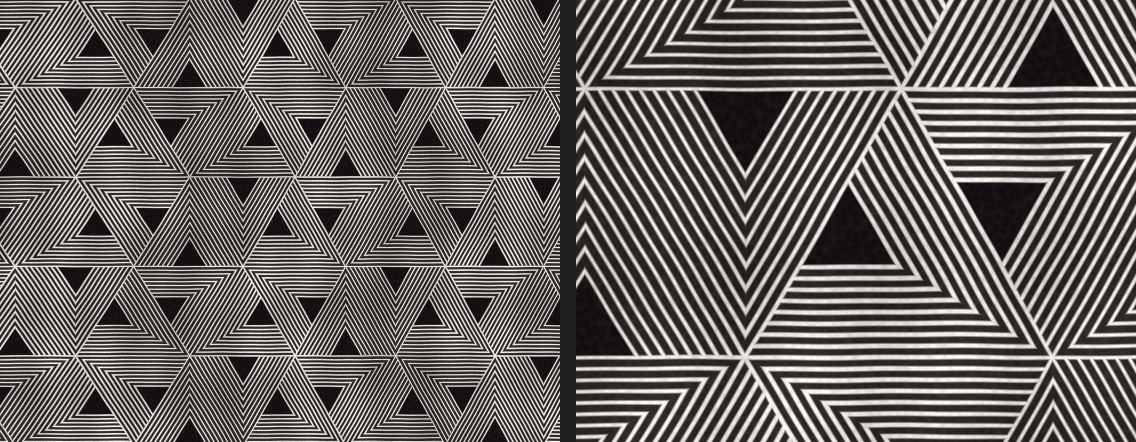
Left, the full canvas; right, a detail of the centre.
Give the GLSL for this pattern, as a WebGL 2 fragment shader.

```glsl
#version 300 es
precision highp float;
// A woven rug of triangles, five rows deep and about five sides wide.
// Each triangle has two edges echoed inward as nested chevrons, around a
// solid triangle on its third, open edge; the open edge turns in threes.

uniform vec2 u_resolution;
out vec4 fragColor;

const float ROWS = 4.943;       // triangle rows down the canvas
const float LINES = 8.0;        // chevrons between an edge and the solid
const float SOLID_AT = 0.338;   // share of the height where the solid starts
const float HALF_LINE = 0.185;  // half line width, in line spacings

const vec3 WOOL = vec3(0.91, 0.89, 0.87);
const vec3 GROUND = vec3(0.165, 0.145, 0.135);
const vec3 SOLID = vec3(0.085, 0.068, 0.078);

vec2 hash2(vec2 p) {
  vec3 q = fract(p.xyx * vec3(0.1031, 0.1030, 0.0973));
  q += dot(q, q.yzx + 33.33);
  return fract((q.xx + q.yz) * q.zy);
}

// Distance to the nearest scattered point
float cellular(vec2 p) {
  vec2 cell = floor(p);
  float nearest = 2.0;
  for (int j = -1; j <= 1; j++) {
    for (int i = -1; i <= 1; i++) {
      vec2 c = cell + vec2(i, j);
      nearest = min(nearest, distance(p, c + hash2(c)));
    }
  }
  return nearest;
}

// Slow unevenness of a hand-drawn line
vec2 wobble(vec2 p) {
  return vec2(sin(p.y * 9.0 + sin(p.x * 5.0)) + 0.5 * sin(p.y * 23.0 + p.x * 7.0),
              sin(p.x * 8.0 + sin(p.y * 4.0)) + 0.5 * sin(p.x * 21.0 - p.y * 6.0));
}

// Canvas to lattice: x counts sides, narrowing to the right; y counts rows down
vec2 toLattice(vec2 uv) {
  float side = (0.2109 - sqrt(0.0445 - 0.01772 * (uv.x - 0.026))) / 0.00886;
  side -= 0.027 * sin(side * 1.257);
  return vec2(side, (1.0 - uv.y) * ROWS + 0.02);
}

// Distances to the left, right and level edges; w is the open edge's kind
vec4 triangleEdges(vec2 p) {
  float row = floor(p.y);
  float f = p.y - row;
  float evenRow = 1.0 - mod(row, 2.0);
  float s = p.x - 0.5 * evenRow;
  float rising = s + 0.5 * f;
  float falling = s - 0.5 * f;
  float a = floor(rising);
  bool pointsUp = floor(falling) < a;
  vec3 d = pointsUp ? vec3(rising - a, a - falling, 1.0 - f)
                    : vec3(falling - a, a + 1.0 - rising, f);
  return vec4(d, mod(a + 2.0 * evenRow, 3.0));
}

// Distance to the nearer of the two echoed edges
float chevronDistance(vec4 t) {
  if (t.w < 0.5) return min(t.x, t.y);
  if (t.w < 1.5) return min(t.y, t.z);
  return min(t.x, t.z);
}

void main() {
  vec2 uv = gl_FragCoord.xy / u_resolution;
  vec2 p = toLattice(uv);
  p += 0.0015 * wobble(p);

  // Nested lines, plus one along every edge
  vec4 t = triangleEdges(p);
  float spacing = SOLID_AT / LINES;
  float depth = chevronDistance(t) / spacing;
  float edge = min(min(t.x, t.y), t.z) / spacing;
  float lineDist = min(abs(depth - min(round(depth), LINES)), edge);
  float soft = max(0.12, 0.7 * ROWS / (u_resolution.y * spacing));
  float halfWidth = HALF_LINE + 0.03 * sin(p.x * 3.1 + sin(p.y * 2.3));
  float ink = 1.0 - smoothstep(halfWidth - soft, halfWidth + soft, lineDist);

  // Pile texture and faint dye bands
  float knots = cellular(uv * vec2(230.0, 182.0));
  float bands = sin(uv.y * 37.0 + sin(uv.x * 6.0)) + sin(uv.x * 71.0 + sin(uv.y * 9.0));
  float solid = smoothstep(LINES, LINES + 0.3, depth);
  vec3 color = mix(GROUND + 0.012 * bands, SOLID, solid);
  color += 0.05 * (knots - 0.5);
  vec3 wool = WOOL * (1.0 + 0.04 * bands - 0.14 * (knots - 0.45));
  color = mix(color, wool, ink);

  fragColor = vec4(clamp(color, 0.0, 1.0), 1.0);
}
```
